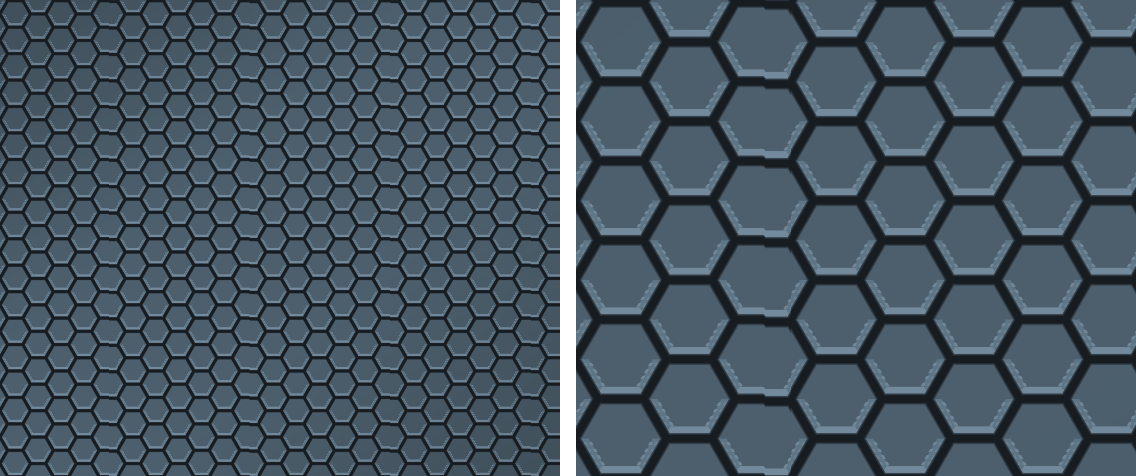
Left: the whole. Right: its middle third, enlarged.
Write a WebGL 2 fragment shader that draws this pattern.

```glsl
#version 300 es
precision highp float;

uniform vec2 u_resolution;
out vec4 fragColor;

const vec3 GROOVE = vec3(0.09, 0.11, 0.13);
const vec3 GROOVE_EDGE = vec3(0.14, 0.17, 0.20);
const vec3 RIM = vec3(0.21, 0.26, 0.30);
const vec3 FACE = vec3(0.29, 0.36, 0.41);
const vec3 BEVEL = vec3(0.35, 0.44, 0.50);
const vec3 HIGHLIGHT = vec3(0.44, 0.53, 0.60);

// Offset from the centre of the nearest flat-topped hexagon of height 1
vec2 hexLocal(vec2 p) {
    vec2 period = vec2(1.7320508, 1.0);
    vec2 a = mod(p, period) - 0.5 * period;
    vec2 b = mod(p + 0.5 * period, period) - 0.5 * period;
    return dot(a, a) < dot(b, b) ? a : b;
}

// Every sixth column is stretched along its flat sides, with a slight jog
vec2 widenColumns(vec2 p) {
    float k = floor((p.x - 4.1) / 5.316 + 0.5);
    float d = p.x - 4.1 - 5.316 * k;
    p.x = 5.196152 * k + d - clamp(d, -0.06, 0.06);
    p.y += 0.03 * smoothstep(0.0, 0.04, d) * step(d, 0.35);
    return p;
}

// 1 below the limit, 0 above it, softened over one pixel
float below(float value, float limit, float px) {
    return 1.0 - smoothstep(limit - 0.5 * px, limit + 0.5 * px, value);
}

void main() {
    vec2 uv = gl_FragCoord.xy / u_resolution;
    float px = 18.0 / u_resolution.y;
    vec2 p = widenColumns(gl_FragCoord.xy * px + vec2(0.0, 0.03));
    vec2 h = hexLocal(p + vec2(0.8660254, 0.0));

    // Distances inward from the flat and the slanted sides
    float flatSide = 0.5 - abs(h.y);
    float slantSide = 0.5 - 0.8660254 * abs(h.x) - 0.5 * abs(h.y);
    float edge = min(flatSide, slantSide);
    float lower = below(h.y, 0.0, px);

    // Face with a diagonal sheen, darker at upper left and lower right
    float diagonal = abs(uv.x - uv.y);
    float sheen = mix(1.04, 0.88, smoothstep(0.15, 1.0, diagonal));
    vec3 color = FACE * sheen;

    // Lower slanted bevels, bordered by dashed highlights
    color = mix(color, BEVEL * sheen, lower * below(slantSide, 0.15, px));
    float dash = smoothstep(-0.3, 0.3, sin(h.y * 75.0));
    float dashLine = below(abs(slantSide - 0.145), 0.017, px)
                   + 0.6 * below(abs(slantSide - 0.085), 0.015, px);
    color = mix(color, HIGHLIGHT, lower * dash * min(dashLine, 1.0));

    // Bright bottom bevel
    float bottom = lower * below(flatSide, 0.155, px) * below(flatSide, slantSide + 0.03, px);
    color = mix(color, HIGHLIGHT * mix(1.0, sheen, 0.5), bottom);

    // Dark groove with graded borders
    color = mix(color, RIM, below(edge, 0.07, px));
    color = mix(color, GROOVE_EDGE, below(edge, 0.057, px));
    color = mix(color, GROOVE, below(edge, 0.046, px));

    fragColor = vec4(color, 1.0);
}
```
